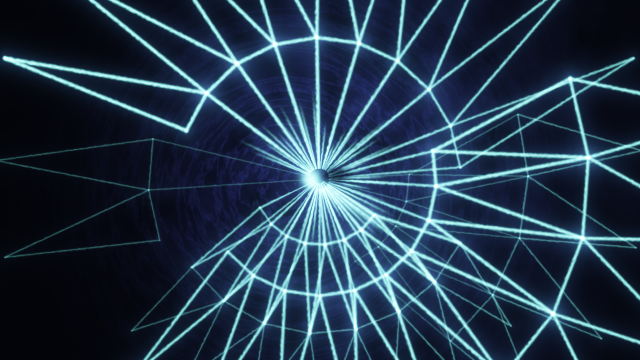
Reproduce this background procedurally as a Shadertoy shader.

```glsl
const vec2 CENTER = vec2(-0.002, 0.003);
const vec2 HOLE = vec2(0.043, 0.014);
const vec2 CORE = vec2(-0.026, 0.006);
const float STEP_DEG = 17.25;
const float LINE_WIDTH = 0.0043;
const float LINE_GAIN = 1.65;
const float HALO_WIDTH = 0.021;
const float FAN_RAYS = 40.0;
const vec3 ABSORPTION = vec3(0.66, 1.60, 1.48);
const vec3 HALO_TINT = vec3(0.055, 0.12, 0.19);
const vec3 NIGHT = vec3(0.012, 0.016, 0.036);
const vec3 NAVY = vec3(0.085, 0.105, 0.25);
const vec3 VIOLET = vec3(0.11, 0.12, 0.34);

vec2 hashGradient(vec2 cell) {
    vec2 h = vec2(dot(cell, vec2(127.1, 311.7)), dot(cell, vec2(269.5, 183.3)));
    return 2.0 * fract(sin(h) * 43758.5) - 1.0;
}

float gradientNoise(vec2 p) {
    vec2 i = floor(p), f = fract(p);
    vec2 u = f * f * (3.0 - 2.0 * f);
    vec2 e = vec2(0.0, 1.0);
    float low = mix(dot(hashGradient(i), f), dot(hashGradient(i + e.yx), f - e.yx), u.x);
    float high = mix(dot(hashGradient(i + e), f - e), dot(hashGradient(i + 1.0), f - 1.0), u.x);
    return mix(low, high, u.y);
}

float fbm(vec2 p) {
    float sum = 0.0, amplitude = 0.6;
    for (int k = 0; k < 4; k++) {
        sum += amplitude * gradientNoise(p);
        p = mat2(1.6, 1.2, -1.2, 1.6) * p;
        amplitude *= 0.55;
    }
    return sum;
}

vec2 polar(float radius, float angle) {
    return radius * vec2(cos(radians(angle)), sin(radians(angle)));
}

float segmentDistance(vec2 p, vec2 a, vec2 b) {
    vec2 pa = p - a, ba = b - a;
    return length(pa - ba * clamp(dot(pa, ba) / dot(ba, ba), 0.0, 1.0));
}

// x: bright thread, y: soft halo; threads thin out when faint or near the hub
vec2 stroke(vec2 p, vec2 a, vec2 b, float level) {
    float d = segmentDistance(p, a, b);
    float w = LINE_WIDTH * mix(0.5, 1.0, min(level, 1.0)) * mix(0.45, 1.0, smoothstep(0.0, 0.2, length(p)));
    w = max(w, 0.7 / iResolution.y);
    return level * vec2(exp(-d * d / (w * w)), exp(-d / HALO_WIDTH));
}

// Three rings joined by zigzags. levels: spokes, inner ring and zigzag, outer parts.
// lead scales the strokes that touch the first inner node
vec2 web(vec2 p, float start, float count, vec3 radii, vec2 shifts, vec3 levels, vec2 fade, float lead) {
    vec2 light = vec2(0.0);
    for (float i = 0.0; i < count; i++) {
        float a = start - i * STEP_DEG, t = i / count;
        vec3 level = levels * mix(fade.x, fade.y, t * t);
        float first = i < 0.5 ? lead : 1.0;
        vec2 inner0 = polar(radii.x, a), inner1 = polar(radii.x, a - STEP_DEG);
        float b = a + shifts.x;
        vec2 mid0 = polar(radii.y, b), mid1 = polar(radii.y, b - STEP_DEG);
        vec2 outer = polar(radii.z, b + shifts.y);
        light += stroke(p, inner1 * 0.08, inner1, level.x);
        light += first * (stroke(p, inner0, inner1, level.y) + stroke(p, inner0, mid0, level.y));
        light += stroke(p, inner1, mid0, level.y);
        if (level.z > 0.0 && i < count - 1.5) {
            light += stroke(p, mid0, mid1, level.z);
            light += stroke(p, mid0, outer, level.z) + stroke(p, mid1, outer, level.z);
        }
    }
    return light;
}

void mainImage(out vec4 fragColor, in vec2 fragCoord) {
    vec2 p = (fragCoord - 0.5 * iResolution.xy) / iResolution.y;
    vec2 q = p - CENTER;
    float r = length(q);
    vec2 dir = q / max(r, 1e-4);
    float grain = gradientNoise(p * 95.0);
    vec2 frayed = q + 0.0018 * vec2(grain, gradientNoise(p * 95.0 + 37.0));

    // Webs: upper fan, lower right fan, small lower fan, two faint ones
    vec2 light = web(frayed, 160.0, 9.0, vec3(0.393, 0.935, 1.5), vec2(-1.0, 0.0), vec3(1.0, 1.0, 0.0), vec2(1.15, 0.3), 1.0);
    light += web(frayed, 31.0, 10.0, vec3(0.325, 0.75, 1.18), vec2(-9.2, -13.0), vec3(0.6, 0.95, 0.85), vec2(1.05, 0.65), 0.0);
    light += web(frayed, -16.0, 8.0, vec3(0.183, 0.43, 0.67), vec2(-8.5, -13.0), vec3(0.9, 0.75, 0.2), vec2(1.1, 0.4), 0.0);
    light += web(frayed, 20.0, 5.0, vec3(0.25, 0.58, 0.9), vec2(-2.0, -13.0), vec3(0.12, 0.12, 0.2), vec2(1.0, 0.6), 0.0);
    light += web(frayed, 201.0, 2.0, vec3(0.475, 0.9, 1.4), vec2(-7.0, -13.0), vec3(0.1, 0.13, 0.0), vec2(1.0), 1.0);

    // Short uneven rays crowding the hub
    for (float i = 0.0; i < FAN_RAYS; i++) {
        vec2 jitter = hashGradient(vec2(i, 3.0));
        float a = 160.0 - i * 7.1 + 2.5 * jitter.x;
        float reach = 0.19 + 0.08 * jitter.y;
        light += stroke(frayed, polar(0.03, a), polar(reach, a), 0.75) * smoothstep(reach, 0.06, r);
    }
    float thread = light.x * LINE_GAIN * (1.0 + 0.5 * grain);

    // Dark hollow, bright crescent core and its trailing sweep
    float hollow = length((p - HOLE) * vec2(0.75, 1.25));
    float open = mix(0.1, 1.0, smoothstep(0.014, 0.055, hollow));
    thread *= open;
    vec2 toCore = p - CORE;
    thread += 2.2 * exp(-dot(toCore, toCore) / 0.0004);
    float sweep = segmentDistance(p, CORE - vec2(0.0, 0.012), vec2(0.165, -0.115));
    thread += 1.5 * exp(-sweep * sweep / 0.0002) * exp(-r * 7.0);

    // Smoky navy haze with scribbled swirls
    float smoke = fbm(p * 7.0);
    float swirl = smoothstep(0.12, 0.0, abs(fbm(dir * 2.5 + vec2(r * 26.0, r * 9.0))));
    float disc = exp(-r * r / 0.20);
    float rightward = smoothstep(-0.75, 0.5, p.x);
    float upward = smoothstep(-0.35, 0.35, p.y);
    vec3 color = NAVY * (disc * (0.55 + 0.35 * upward) + 0.28 * rightward) * (0.85 + 1.5 * smoke);
    color += VIOLET * swirl * disc * 0.5 * (0.8 + grain);
    color *= 1.0 - 0.75 * smoothstep(0.55, 1.05, length(p * vec2(0.95, 1.1)));
    color = max(color, 0.0) + NIGHT;

    // Blue halo, then threads over the haze
    float halo = light.y * open * mix(0.35, 1.0, smoothstep(0.0, 0.3, r));
    color = 1.0 - (1.0 - color) * exp(-min(halo, 3.0) * HALO_TINT);
    color = 1.0 - (1.0 - color) * exp(-thread * ABSORPTION);
    fragColor = vec4(color, 1.0);
}
```
